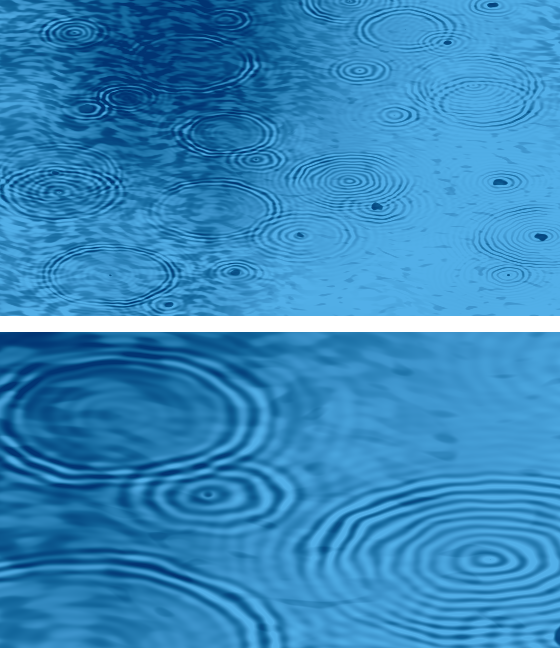
Top, the full canvas; bottom, a detail of the centre.
Give the GLSL for this texture, as a WebGL 1 fragment shader.

```glsl
precision highp float;
// Rain on a blue pool: a broad light-to-dark sky reflection is disturbed by
// crisp flattened wind ripples and by scattered drops with slanted, broken
// rings. All add to one tone, which a six-step blue ramp colours.

uniform vec2 u_resolution;

const vec3 DEEP  = vec3(0.01, 0.23, 0.47);
const vec3 NAVY  = vec3(0.03, 0.31, 0.53);
const vec3 TEAL  = vec3(0.07, 0.40, 0.61);
const vec3 MID   = vec3(0.15, 0.49, 0.70);
const vec3 AZURE = vec3(0.24, 0.58, 0.80);
const vec3 SKY   = vec3(0.30, 0.66, 0.88);

const int   DROPS        = 27;
const float SLANT        = 2.2;   // width to height of a ring
const float RING_SMALL   = 0.07;  // ring radii in canvas heights
const float RING_LARGE   = 0.23;
const float RING_TONE    = 0.38;
const float CHOP_TONE    = 0.30;  // wind ripples in rough water
const float FLECK_TONE   = 0.22;  // thin dark flecks in calm water
const vec2  CHOP_SCALE   = vec2(16.0, 54.0);
const float SPLASH_SHARE = 0.26;  // part of drops with a dark splash

vec2 hash2(vec2 p) {
  vec3 q = fract(p.xyx * vec3(0.1031, 0.1030, 0.0973));
  q += dot(q, q.yzx + 33.33);
  return fract((q.xx + q.yz) * q.zy);
}

float cornerSlope(vec2 cell, vec2 offset) {
  return dot(hash2(cell) * 2.0 - 1.0, offset);
}

// Gradient noise, about -0.7 to 0.7
float noise(vec2 p) {
  vec2 i = floor(p), f = fract(p), e = vec2(1.0, 0.0);
  vec2 u = f * f * f * (f * (f * 6.0 - 15.0) + 10.0);
  float low = mix(cornerSlope(i, f), cornerSlope(i + e, f - e), u.x);
  float high = mix(cornerSlope(i + e.yx, f - e.yx),
                   cornerSlope(i + 1.0, f - 1.0), u.x);
  return mix(low, high, u.y) * 1.2;
}

float bump(vec2 p, vec2 centre, vec2 size) {
  vec2 q = (p - centre) / size;
  return exp(-dot(q, q));
}

// Rings of one drop: fine waves, strongest near the outer edge
float rings(float d, float radius, float spacing, float hollow) {
  float inside = 1.0 - smoothstep(radius - 0.01, radius + 0.03, d);
  float rim = smoothstep(radius - 3.0 * spacing, radius - spacing, d);
  float core = 1.0 - smoothstep(0.0, 0.06, d);
  float strength = mix(mix(0.6 + 0.4 * core, 0.1, hollow), 1.0, rim);
  float wave = sin(6.2832 * (radius - d) / spacing);
  float echo = 0.3 * exp(-max(d - radius, 0.0) * 16.0) * step(radius, d);
  return (wave - 0.15) * max(inside * strength, echo);
}

vec3 ramp(float tone) {
  float t = tone * 5.0;
  vec3 c = mix(DEEP, NAVY, clamp(t, -0.3, 1.0));
  c = mix(c, TEAL, clamp(t - 1.0, 0.0, 1.0));
  c = mix(c, MID, clamp(t - 2.0, 0.0, 1.0));
  c = mix(c, AZURE, clamp(t - 3.0, 0.0, 1.0));
  return mix(c, SKY, clamp(t - 4.0, 0.0, 1.35));
}

void main() {
  vec2 p = gl_FragCoord.xy / u_resolution.y;
  float width = u_resolution.x / u_resolution.y;
  vec2 s = vec2(p.x / width * 1.778, p.y);

  // Broad reflection: dark upper left, shaded left side and lower column
  vec2 b = s + 0.10 * vec2(noise(s * 4.0), noise(s * 4.0 + 17.0));
  float dark = bump(b, vec2(0.58, 0.90), vec2(0.52, 0.50));
  float column = bump(b, vec2(0.62, 0.12), vec2(0.15, 0.42));
  float leftSide = 1.0 - smoothstep(0.15, 1.20, b.x);
  float corner = bump(b, vec2(1.80, 0.88), vec2(0.24, 0.25));
  float tone = 1.07 - 0.86 * dark - 0.20 * leftSide
             - 0.16 * column - 0.15 * corner;
  tone += noise(s * vec2(3.0, 8.0) + 5.0) * (0.05 + 0.22 * leftSide);

  // Wind ripples: flat marks with crisp edges, bent by a slow warp
  vec2 w = p + 0.035 * vec2(noise(p * 6.0 + 3.0), noise(p * 5.0 + 9.0));
  w.y += 0.08 * p.x;
  float chop = noise(w * CHOP_SCALE)
             + 0.8 * noise(w * CHOP_SCALE * vec2(1.7, 1.9) + 31.0);
  float rough = clamp(0.75 * leftSide + 0.6 * dark + 0.6 * column
              + 0.9 * corner + 0.7 * noise(p * 3.5 + 40.0), 0.0, 1.0);
  float crisp = chop / sqrt(0.06 + chop * chop);
  float fleck = smoothstep(0.2, 0.45, noise(w * vec2(22.0, 75.0) + 70.0));
  float ripple = CHOP_TONE * crisp * rough
               - FLECK_TONE * fleck * (1.0 - rough);

  // Drops on an even, jittered scatter; uneven water breaks their rings
  float ringSum = 0.0, splash = 0.0, calm = 0.0;
  float wobble = 0.012 * noise(p * 11.0) + 0.007 * noise(p * vec2(26.0, 50.0));
  for (int i = 0; i < DROPS; i++) {
    float n = float(i) + 1.0;
    vec2 a = hash2(vec2(n, 7.3)), k = hash2(vec2(n, 51.7));
    vec2 centre = fract(n * vec2(0.7549, 0.5698) + 0.12 * a);
    centre.x *= width;
    float radius = mix(RING_SMALL, RING_LARGE, k.x * k.x);
    vec2 q = p - centre;
    float d = length(q * vec2(1.0, SLANT)) + wobble;
    float spacing = mix(0.020, 0.028, a.y);
    float broken = 0.8 + 1.6 * noise(q * vec2(7.0, 13.0) + n * 5.0);
    ringSum += rings(d, radius, spacing, step(0.5, k.y))
             * mix(0.6, 1.15, a.x) * clamp(broken, 0.1, 1.5);
    calm = max(calm, 1.0 - smoothstep(radius * 0.6, radius, d));
    float blob = length(q * vec2(1.0, 1.9)) + 0.016 * noise(p * 45.0);
    float size = mix(0.012, 0.026, a.x) * step(k.y, SPLASH_SHARE);
    splash = max(splash, 1.0 - smoothstep(size - 0.006, size + 0.002, blob));
  }
  tone += ripple * (1.0 - 0.3 * calm);
  tone += RING_TONE * clamp(ringSum, -1.5, 1.5);
  tone = mix(tone, 0.1 + 0.25 * chop, splash * 0.9);

  gl_FragColor = vec4(ramp(tone), 1.0);
}
```
